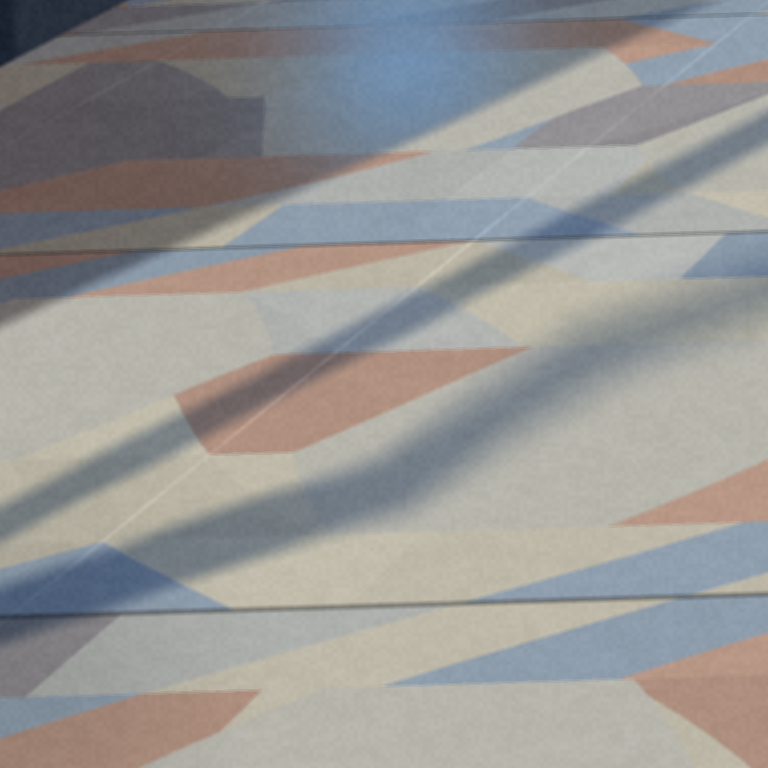
Give the GLSL for this texture, as a WebGL 1 fragment shader.

```glsl
precision highp float;
uniform vec2 u_resolution;

#define BLUR 0.0021
#define ROWS 5.0
#define COLUMNS 4.0
#define GRAIN 0.045
#define SHADE vec3(0.60, 0.58, 0.60)
#define BAND_TINT vec3(0.57, 0.64, 0.75)
#define GLOW vec3(0.44, 0.58, 0.73)
#define FRAME vec3(0.10, 0.13, 0.18)

float hash(vec2 p) {
  p = fract(p * vec2(0.1031, 0.1137) + 0.37);
  p += dot(p, p.yx + 33.33);
  return fract((p.x + p.y) * p.x * 7.31);
}

float noise(vec2 p) {
  vec2 i = floor(p), f = fract(p);
  f = f * f * (3.0 - 2.0 * f);
  return mix(mix(hash(i), hash(i + vec2(1, 0)), f.x),
             mix(hash(i + vec2(0, 1)), hash(i + vec2(1, 1)), f.x), f.y);
}

float segmentDistance(vec2 p, vec2 a, vec2 b) {
  vec2 ab = b - a;
  return length(p - a - ab * clamp(dot(p - a, ab) / dot(ab, ab), 0.0, 1.0));
}

// Canvas position to tile units on the receding floor
vec2 toFloor(vec2 p) {
  float down = 1.0 - p.y + 0.03 * (p.x - 0.5);
  float nearness = 1.0 / (down + 1.1);
  return vec2(((p.x - 2.43) * nearness + 1.28) / 0.62, 5.666 * nearness);
}

vec3 pieceColour(vec2 id) {
  float pick = hash(id + 17.0);
  vec3 cream = vec3(0.74, 0.72, 0.655);
  vec3 pale = vec3(0.695, 0.705, 0.695);
  vec3 blue = vec3(0.56, 0.62, 0.68);
  vec3 grey = vec3(0.56, 0.55, 0.56);
  vec3 clay = vec3(0.70, 0.575, 0.51);
  vec3 c = mix(cream, pale, step(0.32, pick));
  c = mix(c, blue, step(0.52, pick));
  c = mix(c, grey, step(0.64, pick));
  c = mix(c, clay, step(0.80, pick));
  return c * (0.97 + 0.06 * hash(id + 5.0));
}

vec3 floorColour(vec2 p) {
  vec2 t = toFloor(p);
  vec2 tile = floor(t);
  float row = t.y * ROWS + 0.25 * sin(6.2832 * t.y);
  float x = t.x * COLUMNS;

  // Slanted cuts turn each row into triangles and trapezoids
  float k = floor(x), r = floor(row);
  float slant = floor(hash(vec2(k, r) + 41.0) * 3.0) - 1.0;
  float cut = k + 0.5 + slant * (row - r - 0.5);
  vec3 c = pieceColour(vec2(k + step(cut, x), r));

  // One large pale hexagon per tile, two rows tall
  float side = hash(tile + 9.0);
  float rise = abs(row - tile.y * ROWS - 2.0 - step(0.5, side));
  float across = abs(x - tile.x * COLUMNS - 1.4 - 1.2 * side);
  float hexagon = step(rise, 1.0) * step(across + 0.65 * rise, 1.3);
  c = mix(c, vec3(0.715, 0.71, 0.675), hexagon);

  // Dark cross joints and bright lengthwise joints
  vec2 joint = abs(fract(t + 0.5) - 0.5);
  c *= 1.0 - 0.35 * smoothstep(0.007, 0.002, joint.y);
  c += 0.13 * smoothstep(0.004, 0.001, joint.x) * noise(vec2(t.y * 9.0, 2.0));
  return c;
}

void main() {
  vec2 p = gl_FragCoord.xy / u_resolution;

  // Averaged samples soften the piece edges
  vec3 c = vec3(0.0);
  for (int i = -1; i <= 1; i++)
    for (int j = -1; j <= 1; j++)
      c += floorColour(p + BLUR * vec2(float(i), float(j))) / 9.0;

  // Narrow cast shadow, then the wide bent one
  float wobble = 0.006 * (noise(p * 9.0) - 0.5);
  float thin = segmentDistance(p, vec2(-0.1, 0.265), vec2(1.1, 0.885)) + wobble;
  c *= mix(vec3(1.0), BAND_TINT, 0.85 * smoothstep(0.034, 0.008, thin));
  float bent = segmentDistance(p, vec2(-0.1, 0.165), vec2(0.51, 0.37));
  bent = min(bent, segmentDistance(p, vec2(0.51, 0.37), vec2(0.77, 0.54)));
  bent = min(bent, segmentDistance(p, vec2(0.77, 0.54), vec2(1.1, 0.66)));
  float softness = mix(0.015, 0.045, smoothstep(0.3, 0.8, p.x));
  float wide = smoothstep(0.036 + softness, 0.036 - softness, bent + wobble);
  c *= mix(vec3(1.0), BAND_TINT, wide * mix(1.0, 0.75, p.x));
  c *= 1.0 - 0.12 * smoothstep(0.4, 0.0, length(p - vec2(0.0, 0.1)));

  // Shaded far corner with a blue reflection
  float edge = p.y - 0.57 - 0.455 * p.x;
  float shade = smoothstep(-0.008, 0.018, edge);
  c *= mix(vec3(1.0), mix(SHADE, vec3(0.66, 0.71, 0.77), p.x), shade);
  vec2 g = (p - vec2(0.53, 0.93)) / vec2(0.15, 0.16);
  c = mix(c, GLOW, 0.85 * exp(-dot(g, g)) * shade);

  // Dark frame foot in the corner
  float foot = smoothstep(-0.004, 0.006, p.y - 0.912 - 0.52 * p.x);
  c = mix(c, FRAME + 0.06 * smoothstep(0.01, 0.03, p.x), foot);

  // Fine stone grain
  float grain = noise(p * 190.0) * 0.6 + noise(p * vec2(45.0, 90.0)) * 0.4;
  c += GRAIN * (grain - 0.5);
  gl_FragColor = vec4(clamp(c, 0.0, 1.0), 1.0);
}
```
